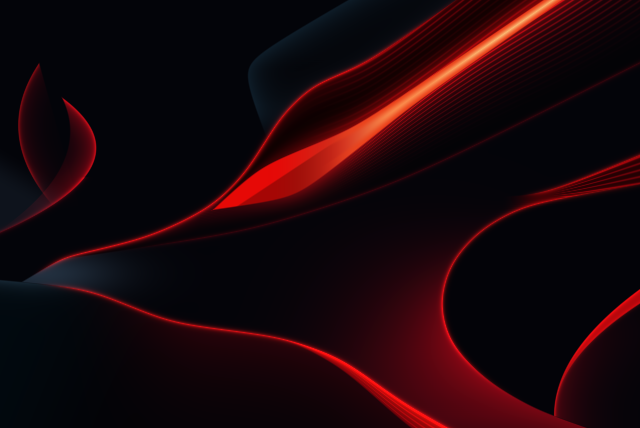
A Shadertoy shader for this background:

```glsl
// Glowing red silk ribbons with a molten band, flowing over dark navy folds.

// Smooth ramp: 0 before the bend, slope 1 after it, rounded over width w
float bend(float t, float w) { return .5 * (t + sqrt(t * t + w * w)); }

// Approximate signed distance from an implicit function
float dist(float f) {
  float slope = length(vec2(dFdx(f), dFdy(f))) * iResolution.y / 5.12;
  return f / max(slope, 1e-4);
}
float cover(float d) {
  float aa = 5.12 / iResolution.y;
  return smoothstep(-aa, aa, d);
}
float fade(float a, float b, float t) {
  t = clamp((t - a) / (b - a), 0., 1.);
  return t * t * (3. - 2. * t);
}
float rim(float d) { return exp(-abs(d) / .018); }
float glow(float d, float w) { return exp(-max(d, 0.) / w); }

// Fine threads across s, flattened where too dense to resolve
float threads(float s, float n) {
  float wave = pow(.5 + .5 * sin(6.2832 * s * n), 3.);
  return mix(wave, .3, fade(.3, .8, fwidth(s * n)));
}

// Ribbon boundaries, as height over x
float outerEdge(float x) {
  return 1.58 + .6 * x - .4 * bend(x - .75, .15) + .27 * bend(x - 1.8, .4)
    + .63 * bend(x - 2.6, .3) + .8 * bend(x - 2.97, .2) - .95 * bend(x - 3.35, .2)
    - .61 * bend(x - 3.72, .2) + .38 * bend(x - 4.35, .3);
}
float bandTop(float x) {
  return .2 + .95 * x - .58 * bend(x - 3.1, .25) + .31 * bend(x - 4.2, .3);
}
float bandLow(float x) {
  return 2.27 + .13 * x + .69 * bend(x - 3.55, .25) - .12 * bend(x - 4.9, .3);
}
float ribbonLow(float x) {
  return 1.9 + .14 * x + .17 * bend(x - 3., .6) + .2 * bend(x - 4.7, .8);
}
float lowerEdge(float x) {
  return 1.78 - .08 * x - .42 * bend(x - 1.1, .4) + .41 * bend(x - 2., .4)
    - .27 * bend(x - 3.4, .4) - .44 * bend(x - 4.1, .3) + .25 * bend(x - 4.8, .3);
}
// Left side of the hollow, as x over height
float hollowEdge(float y) {
  return 6.95 - 3. * y + bend(y - .2, .1) + .95 * bend(y - .5, .25) + .85 * bend(y - 1., .3)
    + .45 * bend(y - 1.5, .3) + .7 * bend(y - 2., .3) + .85 * bend(y - 2.4, .2)
    + 4.2 * bend(y - 2.68, .1);
}

void mainImage(out vec4 fragColor, in vec2 fragCoord) {
  vec2 p = fragCoord / iResolution.y * 5.12;
  float x = p.x, y = p.y;
  vec3 navy = vec3(.012, .015, .035), red = vec3(.95, .06, .05);
  vec3 crimson = vec3(.55, .01, .045), slate = vec3(.12, .17, .21);
  vec3 col = navy;
  float outer = outerEdge(x), lower = lowerEdge(x), base = ribbonLow(x);
  float top = bandTop(x), low = bandLow(x);
  float dOuter = dist(y - outer), dLower = dist(y - lower), dBase = dist(y - base);

  // Flame of two petals
  float dLeft = dist(x - .22 - .45 * (y - 3.62) * (y - 3.62));
  float dRight = dist(1.15 - 1.13 * (y - 3.35) * (y - 3.35) - x);
  float left = cover(dLeft) * cover(1.69 - .28 * y - x) * fade(2.6, 3.1, y);
  float right = cover(dRight) * cover(x - .84 + .6 * (y - 3.55) * (y - 3.55)) * fade(2.3, 3.2, y);
  col += slate * .35 * cover(dRight) * fade(3.4, 2.9, y + .6 * x);
  col += left * (crimson * .35 * glow(dLeft, .15) + red * .5 * rim(dLeft));
  col += right * (crimson * .8 * glow(dRight, .2) + red * .6 * rim(dRight));
  col += crimson * .5 * rim(dRight) * cover(3. - y);

  // Slate fold behind the ribbon
  float dFold = dist(x - 4.56 + .4 * y - 2.15 * bend(y - 4.36, .18));
  vec3 fold = navy * .8 + vec3(.045, .1, .13) * glow(dFold, .2) + slate * .25 * glow(dOuter, .15);
  col = mix(col, fold, cover(dFold) * cover(dOuter) * fade(3.4, 3.9, y));

  // Basin between the ribbons, lit from the hollow's rim
  float dHollow = dist(hollowEdge(y) - x);
  vec2 wedge = (p - vec2(.5, 1.85)) / vec2(.9, .3), ember = p - vec2(5.2, .7);
  float heat = glow(dHollow, .5) * fade(2.8, .5, y) + .35 * exp(-dot(ember, ember) / 1.6);
  vec3 basin = navy + slate * exp(-dot(wedge, wedge)) + crimson * .75 * heat;
  col = mix(col, basin, cover(-dOuter) * cover(dLower));

  // Ground and satin strip under the lower ribbon
  vec3 ground = mix(vec3(.005, .035, .058), navy * .7, fade(-.6, 1.6, x - .4 * y));
  ground += crimson * .28 * glow(-dLower, .6) * fade(.6, 2.6, x);
  ground += slate * .7 * glow(-dLower, .09) * fade(1.2, .2, x);
  col = mix(col, ground, cover(-dLower));
  float strip = .17 * bend(x - 3.5, .2), depth = (lower - y) / strip;
  vec3 satin = mix(red, crimson, clamp(depth, 0., 1.)) * (.75 + .25 * threads(depth, 4.));
  col = mix(col, satin, cover(-dLower) * cover(dist(y - lower + strip)) * fade(3.2, 4., x));
  col += red * .8 * rim(dLower) * fade(.4, 1.1, x);

  // Dark hollow and the threaded shelf above it
  col = mix(col, navy * .85, cover(-dHollow) * cover(3.3 - y));
  float shelfTop = 2.75 + .42 * bend(x - 6.45, .3);
  float shelf = cover(dHollow) * cover(shelfTop - y) * fade(6., 6.5, x) * cover(y - 2.5);
  float weave = threads((shelfTop - y) / (.05 + .3 * bend(x - 6.5, .1)), 5.);
  col = mix(col, crimson * (.25 + .5 * weave), shelf);
  col += red * .55 * rim(dist(y - shelfTop)) * fade(6.2, 6.6, x);
  col += red * .75 * rim(dHollow) * fade(.2, 1.1, y) * fade(3.1, 2.6, y);

  // Arch inside the hollow
  float rise = max(y - .15, 0.);
  float dArch = dist(x - 6.63 - .45 * rise * rise), dInner = dist(x - 6.63 - .57 * rise * rise);
  vec3 arch = navy + crimson * .5 * glow(dInner, .3) * fade(1.7, .1, y);
  arch = mix(arch, mix(crimson, red, .35), cover(-dInner) * fade(.3, 1.1, y));
  arch += red * (.5 * rim(dArch) + .25 * rim(dInner));
  col = mix(col, arch, cover(dArch) * cover(-dHollow) * cover(2.2 - y));

  // Main ribbon: threads below and above the molten band
  float dTop = dist(y - top), dLow = dist(y - low);
  float s = (y - base) / max(min(low, outer) - base, .05), t = (y - top) / max(outer - top, .05);
  vec3 under = navy * .7 + crimson * fade(0., 1.1, s) * (.12 + .75 * s * threads(s + .03 * sin(2. * x), 17.));
  vec3 over = crimson * (.24 + .4 * threads(t + .06 * sin(1.7 * x), 9.) * fade(3.4, 5.2, x));
  over *= .7 + .45 * cos(6. * t + .5);
  float ribbon = cover(-dOuter) * cover(dBase) * fade(.5, 1.2, x);
  col = mix(col, mix(under, over, cover(dTop) * fade(2.5, 2.8, x)), ribbon);
  col += crimson * .35 * rim(dBase) * fade(1.2, 2.5, x);
  col += red * .8 * rim(dOuter) * fade(.35, .8, x) * fade(6., 4., x);

  // Molten band, red at the tail and pale gold at the top
  float inside = min(-dTop, dLow);
  vec3 molten = mix(vec3(.9, .035, .025), vec3(.82, .16, .1), fade(3.2, 4.1, x));
  molten = mix(molten, vec3(.98, .55, .3), fade(3.9, 4.8, x));
  molten = mix(molten, vec3(1., .88, .56), fade(4.7, 6.2, x));
  float crease = cover(dist(y - .78 - .66 * x));
  molten *= 1. - .28 * (1. - crease) * fade(4.2, 3.5, x);
  molten = mix(vec3(.92, .25, .1), molten, max(fade(0., .1, inside), fade(4.5, 3.8, x)));
  col += red * .4 * glow(-inside, .12) * ribbon * fade(2.6, 4.5, x);
  col = mix(col, molten, cover(inside) * ribbon);
  fragColor = vec4(clamp(col, 0., 1.), 1.);
}
```
